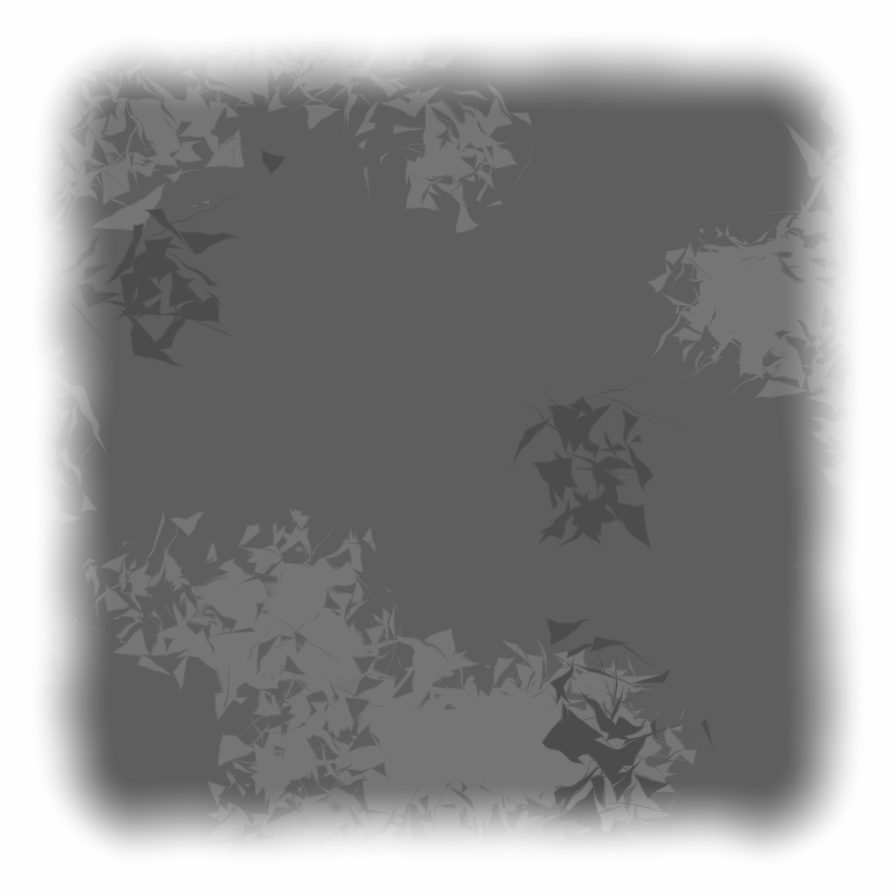
Give the GLSL for this texture, as a Shadertoy shader.

```glsl
#define BASE_GREY 0.367
#define LIGHT_GREY 0.457
#define DARK_GREY 0.30
#define PAPER_WHITE 0.995
#define EDGE_SOFTNESS 0.0016
#define FRAME_HALF 0.465
#define FRAME_FADE 0.095
#define FRAME_RADIUS 0.12
#define CLUSTERS 6
#define CORE_LEVEL 0.73
#define SHARD_REACH 0.9
#define ROUGHNESS 0.006

// Integer hash: three values from 0 to 1 per cell
vec3 hash3(ivec2 cell, int salt) {
    uvec3 v = uvec3(ivec3(cell, salt)) * 1664525u + 1013904223u;
    v.x += v.y * v.z; v.y += v.z * v.x; v.z += v.x * v.y;
    v ^= v >> 16u;
    v.x += v.y * v.z; v.y += v.z * v.x; v.z += v.x * v.y;
    return vec3(v >> 8u) / 16777216.0;
}

ivec2 wrapCell(ivec2 cell, int count) {
    return (cell + 4 * count) % count;
}

// Value noise that repeats after one canvas
float noise(vec2 p, int count, int salt) {
    vec2 g = p * float(count);
    ivec2 cell = ivec2(floor(g));
    vec2 f = fract(g);
    f = f * f * (3.0 - 2.0 * f);
    float a = hash3(wrapCell(cell, count), salt).x;
    float b = hash3(wrapCell(cell + ivec2(1, 0), count), salt).x;
    float c = hash3(wrapCell(cell + ivec2(0, 1), count), salt).x;
    float d = hash3(wrapCell(cell + ivec2(1, 1), count), salt).x;
    return mix(mix(a, b, f.x), mix(c, d, f.x), f.y);
}

float edgeSide(vec2 p, vec2 a, vec2 b) {
    vec2 e = b - a;
    return dot(p - a, vec2(e.y, -e.x)) / max(length(e), 0.0001);
}

float triangle(vec2 p, vec2 a, vec2 b, vec2 c) {
    vec2 u = b - a, v = c - a;
    float turn = u.x * v.y - u.y * v.x < 0.0 ? -1.0 : 1.0;
    return max(turn * edgeSide(p, a, b),
           max(turn * edgeSide(p, b, c), turn * edgeSide(p, c, a)));
}

// Distance to random triangles, scattered where the cluster field is high
float shards(vec2 p, int count, int copies, int salt, int field, vec2 range) {
    vec2 g = p * float(count);
    ivec2 home = ivec2(floor(g));
    float d = 1.0;
    for (int i = 0; i < 9 * copies; i++) {
        ivec2 cell = home + ivec2(i % 3, (i / 3) % 3) - 1;
        ivec2 id = wrapCell(cell, count);
        int seed = salt + 3 * (i / 9);
        vec3 place = hash3(id, seed);
        vec2 centre = vec2(cell) + place.xy;
        float cluster = noise(centre / float(count), CLUSTERS, field);
        if (place.z > smoothstep(range.x, range.y, cluster)) continue;
        vec3 h = (hash3(id, seed + 1) * 2.0 - 1.0) * SHARD_REACH;
        vec3 k = (hash3(id, seed + 2) * 2.0 - 1.0) * SHARD_REACH;
        d = min(d, triangle(g - centre, h.xy, vec2(h.z, k.x), k.yz));
    }
    return d / float(count);
}

float cover(float d) {
    float w = max(EDGE_SOFTNESS, 0.7 / iResolution.y);
    return 1.0 - smoothstep(-w, w, d);
}

void mainImage(out vec4 fragColor, in vec2 fragCoord) {
    vec2 uv = fragCoord / iResolution.xy;

    // Small wobble that roughens every outline
    vec2 wobble = vec2(noise(uv, 72, 11), noise(uv, 72, 12)) - 0.5;
    vec2 p = uv + ROUGHNESS * wobble;

    // Pale patches: solid cores, splintered fringes and chipped holes
    float core = (CORE_LEVEL - noise(p + 4.0 * ROUGHNESS * wobble, CLUSTERS, 21)) / 8.0;
    float large = shards(p, 16, 2, 100, 21, vec2(0.46, 0.80));
    float small = shards(p, 34, 3, 200, 21, vec2(0.43, 0.72));
    float chips = shards(p, 42, 1, 300, 21, vec2(0.10, 1.30));
    float pale = max(min(core, min(large, small)), -chips);
    pale = min(pale, core + 0.012);

    // A few dark clumps
    float dark = shards(p, 26, 3, 400, 35, vec2(0.73, 0.88));

    float grey = mix(BASE_GREY, LIGHT_GREY, cover(pale));
    grey = mix(grey, DARK_GREY, cover(dark));

    // Soft white frame with rounded corners
    vec2 q = max(abs(uv - 0.5) - (FRAME_HALF - FRAME_RADIUS), 0.0);
    float frame = length(q) - FRAME_RADIUS + 0.012 * (noise(uv, 14, 51) - 0.5);
    grey = mix(grey, PAPER_WHITE, smoothstep(-FRAME_FADE, 0.0, frame));

    fragColor = vec4(vec3(grey), 1.0);
}
```
